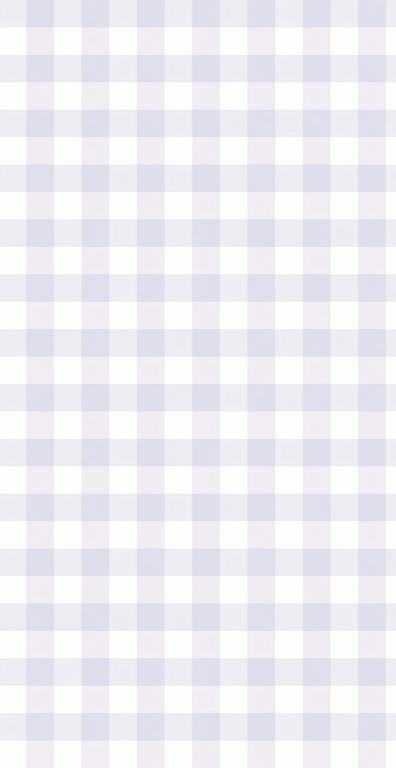
Reproduce this pattern procedurally as a Shadertoy shader.

```glsl
// Pastel gingham: lilac bands cross on white, pale where one band lies
// alone and deeper where two overlap. Each band is a periodic distance
// function; faint per-cell tint, inset frames and mottling add wear.

#define REPEATS vec2(7.16, 14.0)       // checks across and down
#define BAND_START vec2(0.475, 0.0)    // first band edge from left, top
#define BAND_WIDTH 0.5                 // share of one repeat
#define WHITE vec3(0.995, 0.994, 0.996)
#define COLUMN_PALE vec3(0.942, 0.927, 0.949)
#define ROW_PALE vec3(0.934, 0.923, 0.951)
#define OVERLAP vec3(0.879, 0.869, 0.927)
#define TINT_WEAR 0.005
#define FRAME_WEAR 0.007
#define MOTTLE 0.0015

float hash(vec2 cell) {
    return fract(sin(dot(cell, vec2(41.3, 289.1))) * 4375.5);
}

// Antialiased coverage of the vertical (x) and horizontal (y) bands
vec2 bandCoverage(vec2 p, vec2 pixel) {
    vec2 fromCentre = abs(fract(p - 0.5 * BAND_WIDTH + 0.5) - 0.5);
    return clamp((0.5 * BAND_WIDTH - fromCentre) / pixel + 0.5, 0.0, 1.0);
}

// Thin square outline set inside a cell
float insetFrame(vec2 cellUv, float pixel) {
    vec2 q = abs(cellUv - 0.5);
    float d = abs(max(q.x, q.y) - 0.36);
    return 1.0 - smoothstep(0.03, 0.03 + 2.0 * pixel, d);
}

float layeredSines(vec2 p) {
    return sin(p.x * 11.0 + 2.0 * sin(p.y * 7.0))
         + 0.5 * sin(p.y * 23.0 + 2.0 * sin(p.x * 17.0));
}

void mainImage(out vec4 fragColor, in vec2 fragCoord) {
    vec2 uv = fragCoord / iResolution.xy;
    uv.y = 1.0 - uv.y;
    vec2 p = uv * REPEATS - BAND_START;
    vec2 pixel = REPEATS / iResolution.xy;

    // Woven bands
    vec2 band = bandCoverage(p, pixel);
    vec3 color = mix(mix(WHITE, COLUMN_PALE, band.x),
                     mix(ROW_PALE, OVERLAP, band.x), band.y);

    // Slight unevenness, strongest in the single-band cells
    vec2 cell = floor(p * 2.0);
    float pale = abs(band.x - band.y);
    float tinted = max(band.x, band.y);
    float frame = insetFrame(fract(p * 2.0), 2.0 * max(pixel.x, pixel.y));
    color += TINT_WEAR * (hash(cell) - 0.5) * tinted;
    color += FRAME_WEAR * frame * pale * hash(cell + 19.0);
    color += MOTTLE * layeredSines(p) * tinted;

    fragColor = vec4(color, 1.0);
}
```
